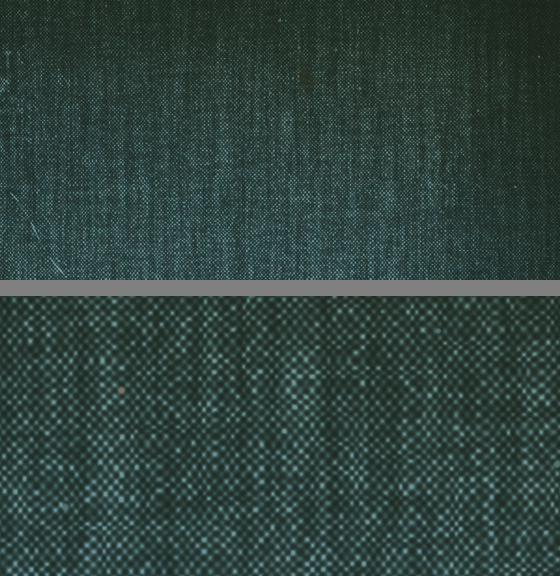
Top, the full canvas; bottom, a detail of the centre.
Write a Shadertoy shader that draws this texture.

```glsl
// Worn dark teal book cloth: a fine plain weave with streaks, scuffs and uneven light.

const vec3 SHADE = vec3(0.11, 0.16, 0.13);
const vec3 TEAL  = vec3(0.24, 0.35, 0.35);
const vec3 LIGHT = vec3(0.39, 0.54, 0.55);
const vec3 STAIN = vec3(0.17, 0.17, 0.11);
const vec3 WARM_CAST = vec3(1.04, 0.98, 0.89);
const vec3 COOL_CAST = vec3(0.98, 1.0, 1.03);

const vec2  THREADS = vec2(150.0, 140.0); // threads per canvas height
const float TEAL_TONE = 0.46;             // place of TEAL on the tone ramp
const float BASE_TONE = 0.225;
const float BLACK_OFFSET = 0.06;
const float WEAVE_DEPTH = 1.0;
const float DOT_VARIETY = 1.1;
const float GRAIN_DEPTH = 0.5;
const float STREAK_DEPTH = 0.8;
const float MOTTLE_DEPTH = 0.08;
const float FLECK_CELLS = 14.0;
const float FLECK_SHARE = 0.12;
const vec2  SCRATCH_START = vec2(0.04, 0.31);
const vec2  SCRATCH_END = vec2(0.23, 0.01);
const vec2  STAIN_CENTER = vec2(1.09, 0.72);
const int   SAMPLES = 2;                  // per axis
const float SAMPLE_SPREAD = 0.6;          // below 1 keeps the threads crisp
const float PI = 3.14159;

float hash(vec2 p) {
    vec3 q = fract(p.xyx * vec3(0.1031, 0.1030, 0.0973));
    q += dot(q, q.yzx + 33.33);
    return fract((q.x + q.y) * q.z);
}

float valueNoise(vec2 p) {
    vec2 i = floor(p), f = fract(p);
    f = f * f * (3.0 - 2.0 * f);
    return mix(mix(hash(i), hash(i + vec2(1, 0)), f.x),
               mix(hash(i + vec2(0, 1)), hash(i + vec2(1, 1)), f.x), f.y);
}

// Layered sines for broad, soft mottling, about -1 to 1.
float mottle(vec2 p) {
    float sum = 0.0, gain = 0.5;
    for (int i = 0; i < 4; i++) {
        sum += gain * sin(p.x + 1.7 * sin(p.y * 0.8)) * sin(p.y + 1.3);
        p = mat2(1.5, 1.1, -1.1, 1.5) * p + 2.3;
        gain *= 0.65;
    }
    return sum;
}

// Cellular flecks: x is strength, y is a random value of the fleck.
vec2 flecks(vec2 p) {
    vec2 cell = floor(p * FLECK_CELLS);
    vec2 result = vec2(0.0);
    for (int j = -1; j <= 1; j++)
    for (int i = -1; i <= 1; i++) {
        vec2 id = cell + vec2(i, j) + 20.0;
        vec2 seed = id - 20.0 + vec2(hash(id + 3.1), hash(id + 47.7));
        float radius = mix(0.003, 0.007, hash(id + 71.3));
        float glow = 1.0 - smoothstep(radius * 0.3, radius, length(p - seed / FLECK_CELLS));
        glow *= step(hash(id + 9.4), FLECK_SHARE);
        if (glow > result.x) result = vec2(glow, hash(id + 88.2));
    }
    return result;
}

// Over-under threads; each raised crossing has its own brightness.
float weave(vec2 p) {
    vec2 t = p * THREADS;
    t.x += 0.8 * valueNoise(p * vec2(60.0, 14.0));
    t.y += 0.8 * valueNoise(p * vec2(14.0, 60.0) + 31.0);
    vec2 diagonal = 0.5 * vec2(t.x + t.y, t.x - t.y);
    float crossing = cos(PI * t.x) * cos(PI * t.y);
    float variety = hash(floor(diagonal + 0.5) + 300.0) - 0.5;
    float grain = valueNoise(p * 210.0 + 5.0) - 0.5;
    return WEAVE_DEPTH * crossing + GRAIN_DEPTH * grain
         + DOT_VARIETY * variety * (0.5 + 0.5 * crossing);
}

// Mostly single-thread streaks, with few wider bands.
float streaks(vec2 p) {
    float warp = valueNoise(vec2(p.x * THREADS.x, p.y * 7.0)) - 0.5;
    float pair = valueNoise(vec2(p.x * 75.0 + 17.0, p.y * 4.0)) - 0.5;
    float band = valueNoise(vec2(p.x * 30.0 + 29.0, p.y * 2.5)) - 0.5;
    float weft = valueNoise(vec2(p.x * 10.0, p.y * THREADS.y) + 53.0) - 0.5;
    return 0.8 * warp + 0.45 * pair + 0.25 * band + 0.45 * weft;
}

// Light pools low and left of centre, and falls off to the top and right.
float lighting(vec2 p) {
    return 0.52 - 0.7 * p.y - 0.35 * smoothstep(0.7, 1.0, p.y)
         - 1.0 * smoothstep(1.4, 2.05, p.x) - 0.15 * smoothstep(0.35, 0.0, p.x);
}

float wear(vec2 p) {
    float patches = smoothstep(0.55, 0.85, valueNoise(p * vec2(75.0, 48.0) + 7.0));
    float edge = smoothstep(0.22, 0.0, p.x) * smoothstep(0.3, 0.6, p.y);
    float rub = exp(-60.0 * dot(p - vec2(1.57, 0.39), p - vec2(1.57, 0.39)));
    vec2 run = SCRATCH_END - SCRATCH_START;
    float along = clamp(dot(p - SCRATCH_START, run) / dot(run, run), 0.0, 1.0);
    vec2 path = SCRATCH_START + run * along + vec2(0.008 * sin(along * 7.0), 0.0);
    float scratch = 1.0 - smoothstep(0.001, 0.006, length(p - path));
    scratch *= 0.4 + 0.9 * valueNoise(p * 65.0);
    return patches * (0.8 * edge + 0.6 * rub) + 1.4 * scratch;
}

vec3 cloth(vec2 p) {
    float level = lighting(p) + weave(p) + STREAK_DEPTH * streaks(p)
                + MOTTLE_DEPTH * mottle(p * 7.0) + wear(p);
    float tone = BASE_TONE * exp(level) - BLACK_OFFSET;
    vec3 color = mix(SHADE, TEAL, min(tone / TEAL_TONE, 1.0));
    color = mix(color, LIGHT, clamp((tone - TEAL_TONE) / (1.0 - TEAL_TONE), 0.0, 1.25));
    color *= mix(COOL_CAST, WARM_CAST, smoothstep(0.1, 1.0, p.y + 0.25 * (p.x - 1.0)));

    vec2 stainOffset = (p - STAIN_CENTER) * vec2(1.3, 0.8);
    color = mix(color, STAIN, 0.6 * exp(-1100.0 * dot(stainOffset, stainOffset)));
    vec2 fleck = flecks(p);
    vec3 fleckColor = mix(LIGHT, vec3(0.55, 0.48, 0.40), step(0.85, fleck.y));
    return mix(color, fleckColor, fleck.x * 0.7);
}

void mainImage(out vec4 fragColor, in vec2 fragCoord) {
    vec3 sum = vec3(0.0);
    for (int j = 0; j < SAMPLES; j++)
    for (int i = 0; i < SAMPLES; i++) {
        vec2 shift = SAMPLE_SPREAD * ((vec2(i, j) + 0.5) / float(SAMPLES) - 0.5);
        sum += cloth((fragCoord + shift) / iResolution.y);
    }
    fragColor = vec4(sum / float(SAMPLES * SAMPLES), 1.0);
}
```
